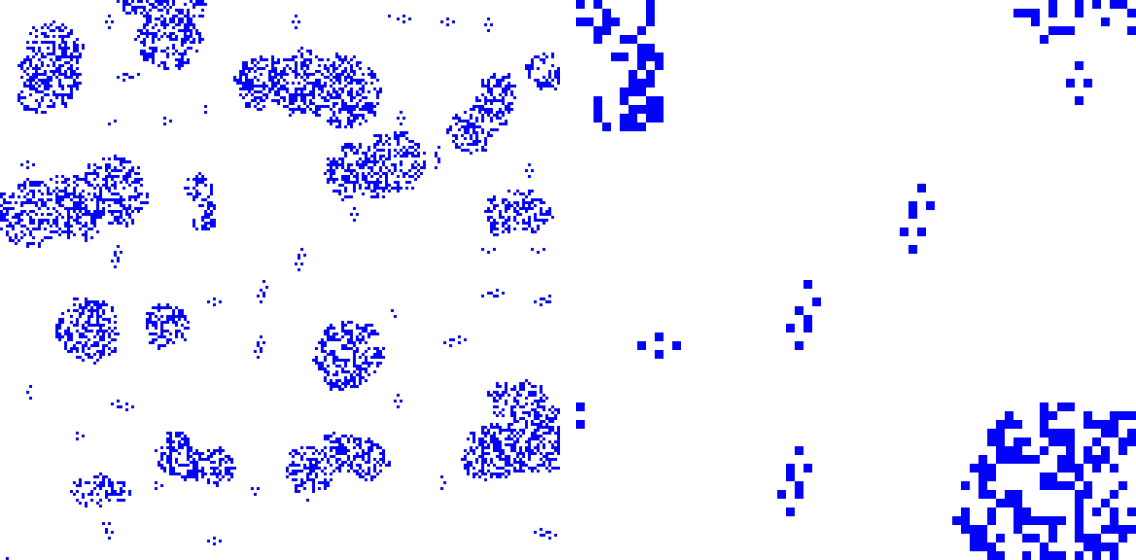
Left: the whole. Right: its middle third, enlarged.
A WebGL 2 fragment shader for this pattern:

```glsl
#version 300 es
precision highp float;
// Speckled blue colonies and tiny debris of a cellular automaton on white.

uniform vec2 u_resolution;
out vec4 fragColor;

const float GRID = 192.0;  // automaton cells across the canvas

vec2 hash2(vec2 p) {
  vec3 q = fract(p.xyx * vec3(0.1031, 0.1030, 0.0973));
  q += dot(q, q.yzx + 33.33);
  return fract((q.xx + q.yz) * q.zy);
}

// Signed distance to the colonies: bent chains of discs in jittered tiles
float colonyDistance(vec2 uv) {
  float nearest = 1.0;
  vec2 home = floor(uv * 4.0);
  for (int y = -1; y <= 1; y++) {
    for (int x = -1; x <= 1; x++) {
      vec2 tile = home + vec2(x, y) + 40.0;
      vec2 shape = hash2(tile + 17.0);
      vec2 center = (tile - 40.0 + mix(vec2(0.15), vec2(0.85), hash2(tile))) / 4.0;
      float radius = mix(0.02, 0.064, shape.x);
      float angle = 6.2832 * hash2(tile + 71.0).x;
      for (int k = 0; k < 3; k++) {
        vec2 vary = hash2(tile * 3.0 + float(k) * 29.0);
        nearest = min(nearest, length(uv - center) - radius * mix(0.7, 1.15, vary.x));
        angle += 2.0 * (vary.y - 0.5);
        center += 1.4 * shape.y * radius * vec2(cos(angle), sin(angle));
      }
    }
  }
  // Layered sines roughen the outline
  vec2 wave = sin(uv * 58.0 + 2.0 * sin(uv.yx * 37.0));
  return nearest + 0.006 * wave.x * wave.y;
}

// Four cells around an empty centre, stretched along one axis
bool isDiamond(vec2 offset, bool upright) {
  vec2 d = abs(upright ? offset : offset.yx);
  return d == vec2(1.0, 0.0) || d == vec2(0.0, 2.0);
}

// Small clusters scattered over the empty ground
bool isDebris(vec2 cell) {
  vec2 tile = floor(cell / 16.0);
  vec2 pick = hash2(tile + 113.0);
  if (pick.x > 0.38) return false;
  vec2 center = tile * 16.0 + 5.0 + floor(6.0 * hash2(tile + 211.0));
  if (colonyDistance((center + 0.5) / GRID) < 0.02) return false;

  vec2 style = hash2(tile + 307.0);
  bool upright = style.x < 0.5;
  vec2 offset = cell - center;
  bool alive = isDiamond(offset, upright);
  if (pick.y < 0.4) {
    vec2 partner = vec2(3.0, style.y < 0.5 ? 1.0 : -1.0);
    alive = alive || isDiamond(offset - (upright ? partner.yx : partner), upright);
  }
  return alive && hash2(cell + 401.0).x > 0.1;
}

float cellInk(vec2 cell) {
  vec2 uv = (cell + 0.5) / GRID;
  vec2 grain = hash2(cell + 503.0);
  float edge = colonyDistance(uv) + 0.006 * (grain.y - 0.5);
  if (edge < 0.0) {
    float density = 0.45 + 0.07 * sin(uv.x * 91.0) * sin(uv.y * 83.0);
    return grain.x < density ? 1.0 : 0.0;
  }
  return isDebris(cell) ? 1.0 : 0.0;
}

void main() {
  float pixelsPerCell = min(u_resolution.x, u_resolution.y) / GRID;
  vec2 p = gl_FragCoord.xy / pixelsPerCell;

  // Area coverage of the four cells around the nearest grid corner
  vec2 corner = floor(p + 0.5);
  vec2 share = clamp((p - corner) * pixelsPerCell + 0.5, 0.0, 1.0);
  float below = mix(cellInk(corner - 1.0), cellInk(corner - vec2(0.0, 1.0)), share.x);
  float above = mix(cellInk(corner - vec2(1.0, 0.0)), cellInk(corner), share.x);
  float ink = mix(below, above, share.y);

  // Partly covered pixels are a little duller
  vec3 color = mix(vec3(1.0), vec3(0.01, 0.01, 0.98), ink);
  color.b -= 0.3 * ink * (1.0 - ink);
  fragColor = vec4(color, 1.0);
}
```
